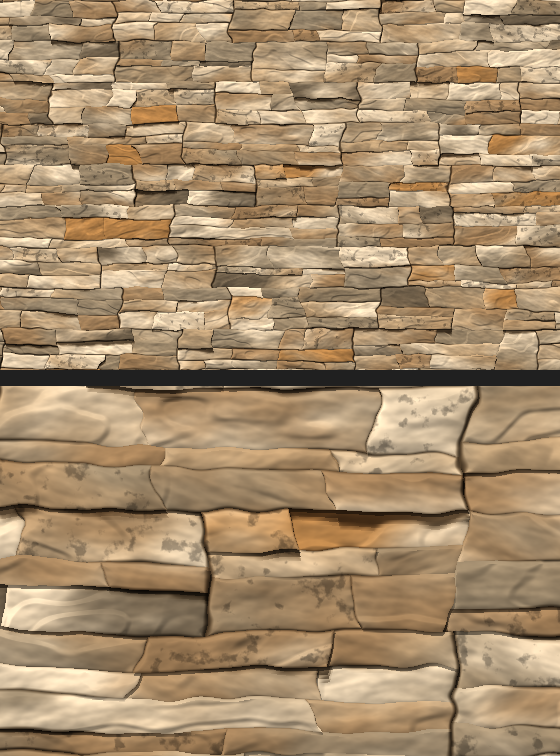
Top: the whole. Bottom: its middle third, enlarged.
A Shadertoy shader for this texture:

```glsl
// Dry-stacked ledge stone wall: rough tan slabs in staggered courses, lit from above.

float hash(vec2 p) {
    return fract(sin(dot(p, vec2(127.1, 311.7))) * 43758.5453);
}

float noise(vec2 p) {
    vec2 i = floor(p), f = fract(p);
    f = f * f * (3.0 - 2.0 * f);
    return mix(mix(hash(i), hash(i + vec2(1, 0)), f.x),
               mix(hash(i + vec2(0, 1)), hash(i + vec2(1, 1)), f.x), f.y);
}

float fbm(vec2 p) {
    float sum = 0.0, amp = 0.53;
    for (int i = 0; i < 4; i++) {
        sum += amp * noise(p);
        p = mat2(0.98, 0.2, -0.2, 0.98) * p * 2.03 + 17.3;
        amp *= 0.5;
    }
    return sum;
}

// Random value of one stone, picked by its seed and a channel number
float trait(float seed, float channel) {
    return hash(vec2(seed * 91.7, channel));
}

float panelEdge(float k, float row) {
    return k + 0.55 * hash(vec2(k, row + 40.0));
}

// Returns the stone's seed and the distance to its nearest joint
vec2 findStone(vec2 p) {
    float loose = 0.004 * noise(p * vec2(11, 16) + 3.0);
    p.y += 0.010 * (noise(p * vec2(8, 12)) - 0.5) + 0.006 * (noise(p * vec2(38, 45)) - 0.5);
    p.x += 0.022 * (noise(p * vec2(6, 26) + 7.0) - 0.5) + 0.007 * (noise(p * 70.0) - 0.5);

    // Courses divided into staggered panels
    float row = floor(p.y * 9.0), width = 0.42;
    float x = p.x / width + 5.0 + hash(vec2(row, 3.0));
    float k = floor(x);
    if (x < panelEdge(k, row)) k -= 1.0;
    float left = panelEdge(k, row), right = panelEdge(k + 1.0, row);
    vec2 q = vec2((x - left) * width, p.y - row / 9.0);
    vec2 lo = vec2(0), hi = vec2((right - left) * width, 1.0 / 9.0);
    vec2 side = min(q - lo, hi - q);
    float edge = min(side.x, side.y + loose);
    float seed = hash(vec2(k, row));

    // Split each panel again and again into slabs; upright splits are tighter
    for (int i = 0; i < 4; i++) {
        vec2 size = hi - lo;
        float choice = trait(seed, 1.0), at = mix(0.25, 0.75, trait(seed, 2.0));
        bool upper;
        if (size.y > 0.056 && choice < 0.8) {
            float cut = mix(lo.y, hi.y, at);
            float d = q.y - cut + 0.05 * (trait(seed, 3.0) - 0.5) * (q.x - lo.x);
            upper = d > 0.0;
            if (upper) lo.y = cut; else hi.y = cut;
            edge = min(edge, abs(d) + loose);
        } else if (size.x > 0.2) {
            float cut = mix(lo.x, hi.x, at);
            float d = q.x - cut + 0.8 * (trait(seed, 4.0) - 0.5) * (q.y - lo.y);
            upper = d > 0.0;
            if (upper) lo.x = cut; else hi.x = cut;
            edge = min(edge, abs(d) + 0.001 + 0.6 * loose);
        } else break;
        seed = trait(seed, upper ? 5.0 : 6.0);
    }
    return vec2(seed, edge);
}

// Coordinates along the slanted grain of a stone
vec2 grain(vec2 p, float seed) {
    float a = 0.7 * (trait(seed, 7.0) - 0.5);
    return mat2(cos(a), sin(a), -sin(a), cos(a)) * p + seed * 13.0;
}

// Height of the wall: slab projection, rough face, chipped ledges, worn rim
float relief(vec2 p) {
    vec2 stone = findStone(p);
    vec2 g = grain(p, stone.x);
    float steps = 3.2 * noise(g * vec2(7, 14)) + 0.9 * noise(g * vec2(26, 48));
    float ledge = floor(steps) + smoothstep(0.0, 0.2, fract(steps));
    return 0.015 * trait(stone.x, 8.0) + 0.011 * fbm(g * vec2(12, 25))
         + 0.0022 * ledge - 0.004 * exp(-stone.y / 0.003);
}

vec3 stoneColor(vec2 p, float seed) {
    vec2 g = grain(p, seed);
    float broad = fbm(g * vec2(5, 11) + 31.0), fine = fbm(g * vec2(45, 80));
    float pale = broad + 0.3 * (trait(seed, 9.0) - 0.5);
    vec3 col = mix(vec3(0.72, 0.60, 0.45), vec3(0.91, 0.82, 0.69), smoothstep(0.3, 0.7, pale));
    float stain = fbm(g * vec2(6, 12) + 63.0);
    float gray = smoothstep(0.62, 0.95, 0.4 * trait(seed, 10.0) + stain);
    col = mix(col, vec3(0.55, 0.48, 0.38), 0.85 * gray);
    float rust = smoothstep(0.72, 1.1, 0.5 * trait(seed, 11.0) + 1.0 - broad);
    vec3 ochre = mix(vec3(0.60, 0.46, 0.31), vec3(0.70, 0.48, 0.25), step(0.9, trait(seed, 11.0)));
    col = mix(col, ochre, 0.85 * rust);
    float slate = step(0.93, trait(seed, 12.0));
    col = mix(col, vec3(0.42, 0.36, 0.28), slate * smoothstep(0.25, 0.6, stain));
    // Pitted crust on a few of the stones
    float pits = smoothstep(0.58, 0.75, fbm(p * 90.0)) * step(0.85, trait(seed, 13.0));
    return col * (0.88 + 0.24 * fine) * (1.0 - 0.3 * pits);
}

void mainImage(out vec4 fragColor, in vec2 fragCoord) {
    vec2 p = fragCoord / iResolution.y;
    vec2 stone = findStone(p);
    float h = relief(p);

    // Slope towards the light, then shadows cast by slabs above
    float slope = (h - relief(p + vec2(-0.0012, 0.003))) / 0.003;
    float light = 1.0 + clamp(0.55 * slope, -0.35, 0.15);
    float cover = 0.0;
    for (int i = 1; i <= 5; i++) {
        float d = 0.0035 * float(i);
        cover = max(cover, relief(p + vec2(-0.2 * d, d)) - h - 0.8 * d);
    }
    float shadow = 1.0 - 0.66 * smoothstep(0.0, 0.008, cover);
    float joint = mix(0.36, 1.0, smoothstep(0.0, 0.004, stone.y));

    vec3 col = stoneColor(p, stone.x) * light;
    float shade = shadow * joint;
    col *= pow(vec3(shade), vec3(0.95, 1.05, 1.2));
    fragColor = vec4(clamp(col, 0.0, 1.0), 1.0);
}
```
